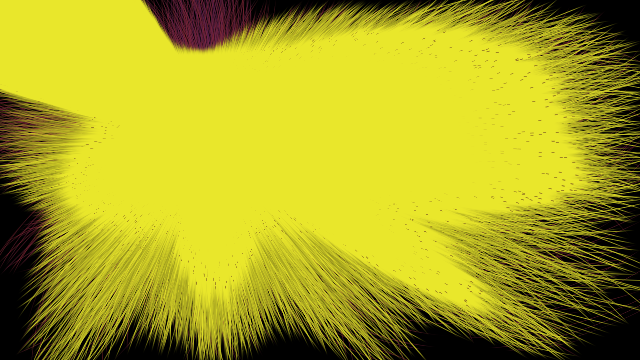
Give the GLSL for this background, as a WebGL 1 fragment shader.

```glsl
precision highp float;
// A burst of fine yellow hairs on black, growing out of a solid yellow mass.
// Angular lobes shape the mass and its fringe in polar coordinates; layers of
// tilted radial hairs with random lengths then fill the fringe.

uniform vec2 u_resolution;

#define CENTRE vec2(0.325, 0.606)
#define YELLOW vec3(0.915, 0.905, 0.17)
#define CRIMSON vec3(0.58, 0.17, 0.22)
#define VIOLET vec3(0.36, 0.13, 0.34)
#define UNDER_LAYERS 6
#define LAYERS 26
#define HAIRS 410.0
#define HAIR_HALF_WIDTH 0.0009
#define TILT 0.7
#define TURN 6.2831853

float hash(vec2 p) {
    vec3 q = fract(p.xyx * 0.1031);
    q += dot(q, q.yzx + 33.33);
    return fract((q.x + q.y) * q.z);
}

// Smooth bump around an angle, in degrees, wrapped over the full turn.
float lobe(float deg, float centre, float width) {
    float d = (mod(deg - centre + 180.0, 360.0) - 180.0) / width;
    return exp(-d * d);
}

// The upper left sector that stays solid out to the corner.
float cornerSector(float deg) {
    return smoothstep(108.0, 130.0, deg) * (1.0 - smoothstep(162.0, 169.0, deg));
}

// Radius of the solid mass.
float coreRadius(float deg) {
    float r = 0.28 + 0.70 * lobe(deg, 5.0, 30.0);
    r += 0.42 * lobe(deg, 329.0, 6.5) + 0.15 * lobe(deg, 353.0, 6.0);
    r += 0.14 * lobe(deg, 200.0, 25.0) + 0.14 * lobe(deg, 273.0, 18.0);
    r -= 0.03 * (lobe(deg, 92.0, 20.0) + lobe(deg, 247.0, 8.0));
    return r + 0.6 * cornerSector(deg);
}

// Length of the longest hairs beyond the mass.
float fringeLength(float deg) {
    float f = 0.20 - 0.18 * lobe(deg, 95.0, 40.0) + 0.07 * lobe(deg, 15.0, 12.0);
    f += 0.26 * lobe(deg, 235.0, 15.0) - 0.10 * lobe(deg, 204.0, 10.0);
    f += 0.28 * lobe(deg, 311.0, 13.0) + 0.40 * lobe(deg, 340.0, 7.0);
    return f + 0.07 * lobe(deg, 174.0, 9.0) - 0.05 * lobe(deg, 36.0, 9.0);
}

// Smooth random value around the circle.
float angularNoise(float turn, float count) {
    float x = turn * count;
    float i = floor(x);
    float a = hash(vec2(mod(i, count), 71.0));
    float b = hash(vec2(mod(i + 1.0, count), 71.0));
    return mix(a, b, smoothstep(0.0, 1.0, x - i));
}

void main() {
    float pixel = 1.0 / u_resolution.y;
    vec2 p = (gl_FragCoord.xy - CENTRE * u_resolution) * pixel;
    float r = length(p);
    float turn = fract(atan(p.y, p.x + 1e-5) / TURN + 1.0);
    float deg = turn * 360.0;
    float core = coreRadius(deg);
    float fringe = fringeLength(deg);

    // Sectors where red and violet hairs show beyond the yellow ones.
    float topPatch = lobe(deg, 93.0, 20.0);
    float leftPatch = lobe(deg, 174.0, 10.0);
    float tinted = max(topPatch, max(leftPatch, 0.5 * lobe(deg, 209.0, 5.0)));

    // Hairs: the tinted layers lie under the yellow ones.
    vec3 color = vec3(0.0);
    for (int i = 0; i < LAYERS; i++) {
        float layer = float(i);
        bool under = i < UNDER_LAYERS;
        float count = HAIRS + 7.0 * layer;
        float tilt = (hash(vec2(layer, 5.0)) - 0.5) * TILT * (under ? 2.5 : 1.0);
        float x = (turn + tilt * (r - 0.3) / TURN) * count;
        vec2 id = vec2(mod(floor(x), count), layer * 13.0 + 3.0);
        float size = hash(id);
        float shade = hash(id + 41.0);
        float offset = fract(x) - 0.5 - 0.6 * (hash(id + 19.0) - 0.5);
        float dist = abs(offset) * TURN * r / count;

        float reach = core + 1.2 * fringe * pow(size, 1.7);
        float opacity = 1.0 - 0.6 * leftPatch;
        vec3 hair = YELLOW * mix(0.62, 1.0, shade);
        if (under) {
            reach += 0.35 * tinted * size;
            opacity = 0.6;
            hair = mix(CRIMSON, VIOLET, shade * mix(0.4, 1.0, topPatch));
        }
        float cover = clamp((HAIR_HALF_WIDTH - dist) / pixel + 0.5, 0.0, 1.0);
        cover *= opacity * smoothstep(0.0, 0.06, reach - r);
        color = mix(color, hair, cover);
    }

    // Solid mass that thins out softly along a combed edge.
    float comb = angularNoise(turn, 700.0);
    float edge = core + fringe * (0.22 * comb - 0.02);
    float softness = 0.01 + 0.13 * fringe;
    float solid = 1.0 - smoothstep(-softness, softness, r - edge);

    // Fine dark gaps along the hairs near the edge of the mass.
    vec2 gapCell = vec2(turn * 1500.0, r * 85.0);
    vec2 gapShape = abs(fract(gapCell) - 0.5);
    float gap = step(0.95, hash(floor(gapCell)));
    gap *= smoothstep(0.5, 0.2, max(gapShape.x, gapShape.y));
    gap *= smoothstep(0.7, 1.0, r / core) * smoothstep(0.05, 0.2, fringe);
    gap *= 1.0 - cornerSector(deg);
    color = mix(color, YELLOW, solid);
    color = mix(color, CRIMSON * 0.5, gap * solid * 0.5);

    gl_FragColor = vec4(color, 1.0);
}
```
